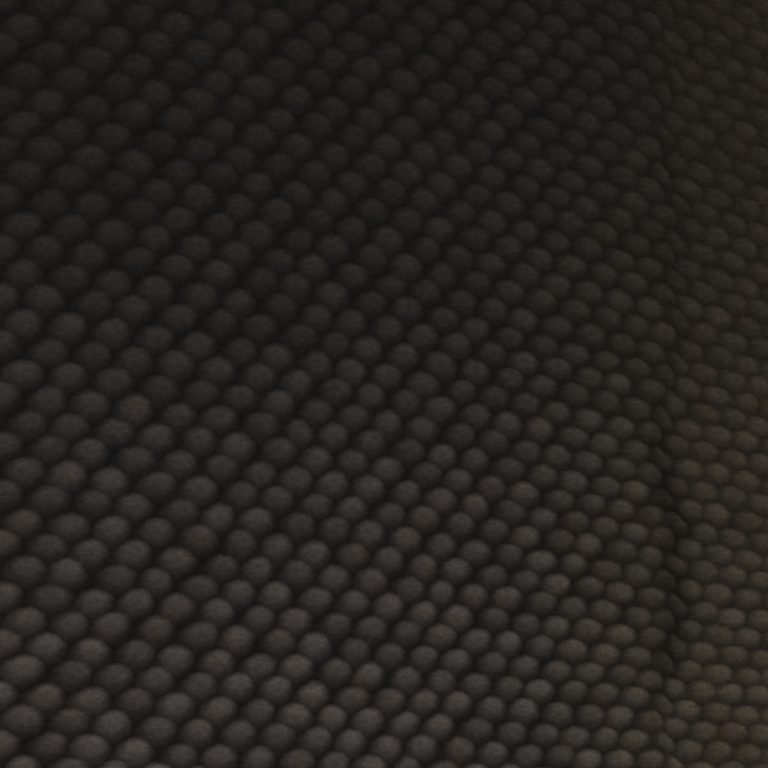
A WebGL 1 fragment shader for this texture:

```glsl
precision highp float;
// Dark woven mesh: staggered slanted bumps, dim light from below, a crease at right.

uniform vec2 u_resolution;

#define COLUMNS 16.0        // column density at the left edge
#define COLUMN_SQUEEZE 5.5  // extra columns gathered towards the right
#define ROWS 31.0           // row density at the left edge
#define ROW_SQUEEZE 9.0     // extra rows at the right edge
#define BUMP_SIZE vec2(0.45, 0.30)
#define BUMP_TILT 0.36
#define JITTER 0.12
#define CREASE_X 0.872
#define GRAIN 0.15
#define GAP_COLOR vec3(0.076, 0.068, 0.062)
#define THREAD_COLOR vec3(0.196, 0.180, 0.169)
#define WARM_TINT vec3(1.04, 1.01, 0.92)

float hash(vec2 p) {
  vec3 q = fract(vec3(p.xyx) * 0.1031);
  q += dot(q, q.yzx + 33.33);
  return fract((q.x + q.y) * q.z);
}

float noise(vec2 p) {
  vec2 cell = floor(p);
  vec2 f = fract(p);
  f = f * f * (3.0 - 2.0 * f);
  float low = mix(hash(cell), hash(cell + vec2(1.0, 0.0)), f.x);
  float high = mix(hash(cell + vec2(0.0, 1.0)), hash(cell + 1.0), f.x);
  return mix(low, high, f.y);
}

// Canvas position to (column, row), bending with the receding cloth.
vec2 clothCoord(vec2 p) {
  float column = COLUMNS * p.x + COLUMN_SQUEEZE * p.x * p.x;
  float row = (p.y - 0.5) * (ROWS + ROW_SQUEEZE * p.x * p.x);
  row += 2.4 * p.x + 4.0 * p.x * p.x;
  return vec2(column, row) + 40.0;
}

// One bump: brighter, firmer edge at its upper right, soft tail at lower left.
float bump(vec2 d, float seed, float flatness) {
  float tilt = BUMP_TILT * (1.0 - 0.8 * flatness);
  float c = cos(tilt);
  float s = sin(tilt);
  vec2 size = BUMP_SIZE * mix(vec2(1.0), vec2(1.15, 0.88), flatness);
  vec2 q = vec2(c * d.x + s * d.y, c * d.y - s * d.x) / size;
  float r = length(q);
  float front = smoothstep(-0.8, 0.9, dot(q, vec2(0.60, 0.80)));
  float body = 1.0 - smoothstep(mix(0.10, 0.62, front), mix(1.60, 1.22, front), r);
  return body * (0.66 + 0.52 * front + 0.30 * (seed - 0.5));
}

// Brightest of the bumps around a point of the cloth.
float weave(vec2 cloth, float flatness) {
  float light = 0.0;
  for (int j = -1; j <= 1; j++) {
    float row = floor(cloth.y) + float(j);
    float x = cloth.x + 0.5 * mod(row, 2.0);
    for (int i = -1; i <= 1; i++) {
      vec2 id = vec2(floor(x) + float(i), row);
      float seed = hash(id);
      vec2 shift = JITTER * (vec2(seed, 0.6 * hash(id + 71.0)) - vec2(0.5, 0.3));
      vec2 d = vec2(x - id.x - 0.5, (cloth.y - row - 0.5) * 0.5) + shift;
      light = max(light, bump(d, seed, flatness));
    }
  }
  return light;
}

void main() {
  vec2 p = gl_FragCoord.xy / u_resolution;

  // Crease: strong low on the cloth, fading upwards
  float wobble = 0.030 * (noise(vec2(p.y * 22.0, 3.0)) - 0.5);
  float side = p.x - CREASE_X - wobble;
  float creaseAmount = smoothstep(0.04, 0.16, p.y)
    * mix(1.0, 0.25, smoothstep(0.34, 0.50, p.y))
    * (1.0 - smoothstep(0.72, 0.92, p.y));
  float crease = creaseAmount * exp(-side * side / 0.00030);

  // Weave, displaced beyond the crease and slightly uneven
  vec2 cloth = clothCoord(p);
  cloth += vec2(0.25, 0.40) * smoothstep(-0.012, 0.012, side);
  cloth += 0.14 * (vec2(noise(p * 22.0), noise(p * 22.0 + 50.0)) - 0.5);
  cloth += 0.05 * (vec2(noise(p * 130.0), noise(p * 130.0 + 50.0)) - 0.5);
  float threads = weave(cloth, smoothstep(0.50, 0.95, p.x));

  // Contrast drops in the dark upper part and on the flat right side
  float contrast = mix(1.10, 0.58, smoothstep(0.10, 0.95, p.y));
  contrast *= 1.0 - 0.30 * smoothstep(0.70, 0.95, p.x);
  threads = mix(0.55, threads, contrast);
  vec3 color = mix(GAP_COLOR, THREAD_COLOR, threads);

  // Broad light: bottom brightest, right edge a little lifted
  float light = mix(1.25, 0.82, smoothstep(-0.05, 0.88, p.y));
  light += 0.12 * smoothstep(0.72, 1.0, p.x);
  light *= 0.96 + 0.08 * noise(p * 5.0);
  color *= light * (1.0 - 0.34 * crease);

  // Warm cast at right, faint colour blotches and fibre grain
  color *= mix(vec3(1.0), WARM_TINT, smoothstep(0.55, 1.0, p.x));
  float blotch = noise(p * 34.0 + 9.0) - 0.5;
  color *= 1.0 + blotch * vec3(0.05, 0.0, -0.05);
  float fibre = noise(p * vec2(150.0, 300.0)) + noise(p * 340.0 + 17.0) - 1.0;
  color *= 1.0 + GRAIN * fibre;

  gl_FragColor = vec4(color, 1.0);
}
```
